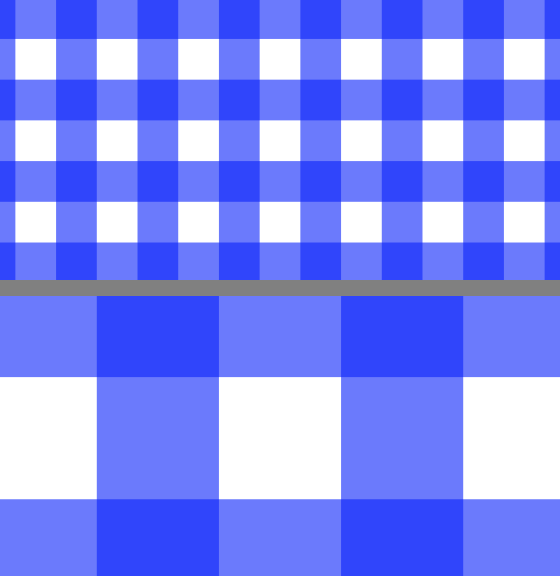
Top, the full canvas; bottom, a detail of the centre.
Write a WebGL 1 fragment shader that draws this pattern.

```glsl
precision highp float;
// Blue and white gingham: equal crossing bands, darkest where they overlap.

#define PERIOD 0.2908                  // one repeat, in canvas heights
#define BAND_SHARE 0.5                 // band width as a share of the repeat
#define GAP_CENTER vec2(0.0, -0.0026)  // middle of a white square, from the canvas centre
#define WHITE vec3(1.0, 1.0, 1.0)
#define SINGLE_BLUE vec3(0.42, 0.48, 0.99)
#define DOUBLE_BLUE vec3(0.19, 0.27, 0.985)

uniform vec2 u_resolution;

// Coverage of the vertical (x) and horizontal (y) bands, smoothed over one pixel.
vec2 bandCoverage(vec2 p, float pixel) {
  vec2 fromGap = abs(fract(p / PERIOD + 0.5) - 0.5);
  vec2 edgeDistance = (fromGap - 0.5 * (1.0 - BAND_SHARE)) * PERIOD;
  return clamp(edgeDistance / pixel + 0.5, 0.0, 1.0);
}

void main() {
  // Centred coordinates, one unit per canvas height.
  float pixel = 1.0 / u_resolution.y;
  vec2 p = (gl_FragCoord.xy - 0.5 * u_resolution) * pixel - GAP_CENTER;

  // Weave: no band, one band, or two bands crossing.
  vec2 band = bandCoverage(p, pixel);
  vec3 betweenRows = mix(WHITE, SINGLE_BLUE, band.x);
  vec3 alongRows = mix(SINGLE_BLUE, DOUBLE_BLUE, band.x);
  gl_FragColor = vec4(mix(betweenRows, alongRows, band.y), 1.0);
}
```
